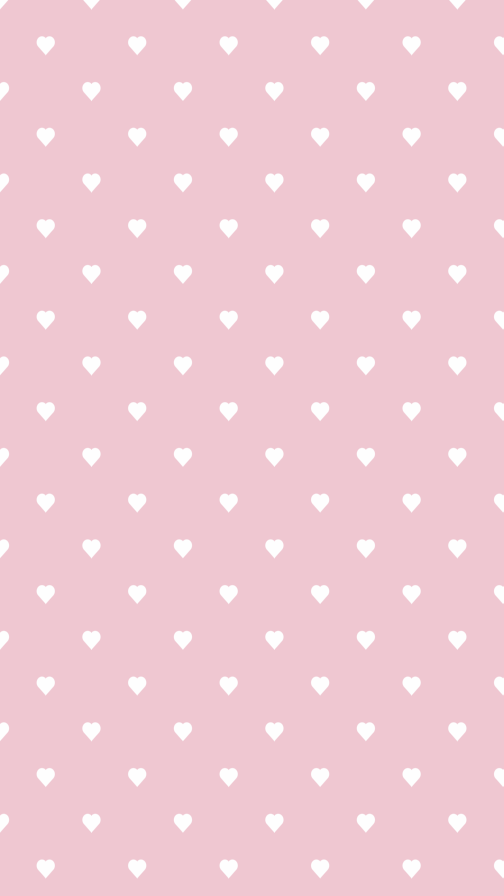
Write a Shadertoy shader that draws this pattern.

```glsl
// Small white hearts in a staggered grid on pale pink.

// Signed distance to a heart with its tip at the origin, about 1.2 wide and 1.1 high.
float heartDistance(vec2 p) {
    p.x = abs(p.x);
    if (p.x + p.y > 1.0) return length(p - vec2(0.25, 0.75)) - sqrt(2.0) / 4.0;
    vec2 toNotch = p - vec2(0.0, 1.0);
    vec2 toSide = p - 0.5 * max(p.x + p.y, 0.0);
    return sqrt(min(dot(toNotch, toNotch), dot(toSide, toSide))) * sign(p.x - p.y);
}

// Heart centred in a unit cell, slightly taller than wide.
float cellHeart(vec2 cell) {
    return heartDistance((fract(cell) - 0.5) / vec2(0.165, 0.187) + vec2(0.0, 0.552));
}

void mainImage(out vec4 fragColor, in vec2 fragCoord) {
    // Grid of 5.51 cells across, anchored at the top left
    vec2 grid = (fragCoord - vec2(0.0, iResolution.y)) / iResolution.x * 5.51;

    // Two interleaved lattices, offset by half a cell
    float dist = min(cellHeart(grid), cellHeart(grid + 0.5));

    // Smooth edge about one pixel wide, in heart units
    float pixel = 5.51 / iResolution.x / 0.175;
    float heart = 1.0 - smoothstep(-0.75 * pixel, 0.75 * pixel, dist);

    vec3 pink = vec3(0.937, 0.78, 0.82);
    vec3 white = vec3(0.995);
    fragColor = vec4(mix(pink, white, heart), 1.0);
}
```
